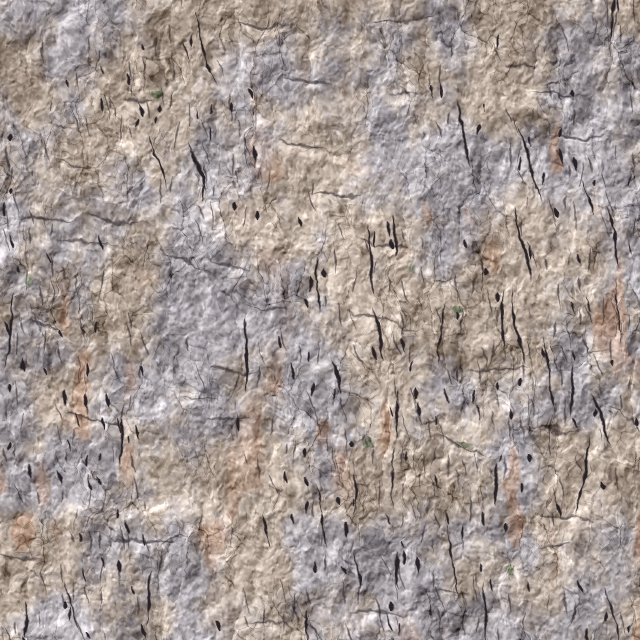
Give the GLSL for this texture, as a WebGL 2 fragment shader.

```glsl
#version 300 es
precision highp float;

uniform vec2 u_resolution;
out vec4 fragColor;

const vec3 ROCK = vec3(0.685, 0.645, 0.628);
const vec3 WARM = vec3(0.022, 0.002, -0.030);
const vec3 COOL = vec3(-0.035, -0.016, 0.020);
const vec3 CREVICE = vec3(0.14, 0.115, 0.135);
const vec3 RUST = vec3(0.70, 0.53, 0.43);
const vec3 MOSS = vec3(0.36, 0.42, 0.31);
const vec2 LIGHT_STEP = vec2(-0.0016, 0.0028);
const float RELIEF = 3.8;
const float GRAIN = 0.13;
const float FACET_CONTRAST = 0.10;

float hash(vec2 p) {
    vec3 q = fract(vec3(p.xyx) * 0.1031);
    q += dot(q, q.yzx + 33.33);
    return fract((q.x + q.y) * q.z);
}

vec2 hash2(vec2 p) {
    return vec2(hash(p), hash(p + 71.7));
}

float noise(vec2 p) {
    vec2 i = floor(p), f = fract(p);
    f = f * f * (3.0 - 2.0 * f);
    float low = mix(hash(i), hash(i + vec2(1, 0)), f.x);
    float high = mix(hash(i + vec2(0, 1)), hash(i + vec2(1, 1)), f.x);
    return mix(low, high, f.y);
}

float fbm(vec2 p) {
    float sum = 0.0, amp = 0.42;
    for (int i = 0; i < 5; i++) {
        sum += amp * noise(p);
        p = mat2(1.6, 1.2, -1.2, 1.6) * p + 13.7;
        amp *= 0.6;
    }
    return sum;
}

// Rock height: rough lumps plus tall ribs
float height(vec2 p) {
    float ribs = abs(noise(p * vec2(34.0, 11.0)) - 0.5);
    return fbm(p * vec2(15.0, 12.0)) + 0.35 * ribs;
}

// Tilted angular plates: x = tone, y = distance to the plate border
vec2 facets(vec2 p) {
    vec2 cell = floor(p);
    float nearest = 9.0, second = 9.0, tone = 0.0;
    for (int k = 0; k < 9; k++) {
        vec2 id = cell + vec2(k % 3 - 1, k / 3 - 1);
        vec2 r = p - id - hash2(id);
        float d = length(r);
        if (d < nearest) {
            second = nearest;
            nearest = d;
            tone = hash(id + 5.3) - 0.5 + dot(r, hash2(id + 9.1) - 0.5);
        } else second = min(second, d);
    }
    return vec2(tone, second - nearest);
}

// Clustered, tapered slits running along y; one candidate per grid cell
float slits(vec2 p, vec2 grid, float halfLength, float width, float density, float soft) {
    vec2 cell = floor(p * grid);
    float cover = 0.0;
    for (int k = 0; k < 9; k++) {
        vec2 id = cell + vec2(k % 3 - 1, k / 3 - 1);
        vec2 seed = id + grid * 3.0;
        vec2 centre = (id + 0.1 + 0.8 * hash2(seed)) / grid;
        vec2 d = p - centre;
        float cluster = smoothstep(0.28, 0.62, noise(centre * 7.0 + 4.0));
        float keep = step(hash(seed + 17.0), density * cluster);
        float reach = halfLength * mix(0.4, 1.0, hash(seed + 29.0));
        float along = d.y / reach;
        float slant = mix(-0.15, 0.38, hash(seed + 43.0));
        float breaks = 0.15 + 1.4 * noise(vec2(p.y * 75.0, hash(seed) * 90.0));
        float w = width * (1.0 - along * along) * breaks;
        float line = smoothstep(-soft, soft, w - abs(d.x + slant * d.y));
        cover = max(cover, keep * line * smoothstep(1.0, 0.8, abs(along)));
    }
    return cover;
}

void main() {
    float side = min(u_resolution.x, u_resolution.y);
    vec2 p = gl_FragCoord.xy / side;
    float soft = max(1.0 / side, 0.0012);
    vec2 warp = vec2(fbm(p * 22.0), fbm(p * 22.0 + 37.0)) - 0.5;
    vec2 q = p + 0.028 * warp;

    // Broad tone, plates, relief and grain
    vec2 plates = facets(q * vec2(25.0, 15.0));
    vec2 chips = facets(q * vec2(68.0, 46.0) + 20.0);
    float tone = 0.20 * (fbm(p * vec2(7.0, 6.0) + 8.0) - 0.5);
    tone += FACET_CONTRAST * (plates.x + 0.8 * chips.x);
    tone += RELIEF * (height(q) - height(q + LIGHT_STEP));
    tone += 0.07 * (noise(q * vec2(75.0, 10.0)) - 0.5);
    tone += GRAIN * (noise(p * 235.0) - 0.5) + 0.09 * (noise(p * vec2(130.0, 105.0)) - 0.5);

    // Mineral tints
    float tint = fbm(p * vec2(10.0, 8.0) + 51.0);
    vec3 color = ROCK + tone + mix(COOL, WARM, smoothstep(0.34, 0.60, tint));
    float rust = smoothstep(0.70, 0.84, noise(q * vec2(30.0, 12.0) + 63.0));
    color = mix(color, RUST + tone, 0.5 * rust * smoothstep(0.35, 0.7, noise(p * 6.0 + 90.0)));
    float moss = slits(q, vec2(6.0, 5.0), 0.013, 0.008, 0.35, 0.004);
    color = mix(color, MOSS + tone, 0.65 * moss);

    // Hairline joints between plates and chips
    float broken = smoothstep(0.42, 0.72, noise(p * vec2(28.0, 18.0) + 12.0));
    float joints = smoothstep(0.09, 0.0, plates.y) * broken;
    joints += 0.6 * smoothstep(0.13, 0.0, chips.y) * broken;
    color -= 0.17 * joints;

    // Ledges: pale lip below a shadowed gap
    vec2 ledgeGrid = vec2(11.0, 6.0);
    float lip = slits((q + vec2(0.0, 0.008)).yx, ledgeGrid, 0.065, 0.007, 0.6, 0.004);
    float gap = slits(q.yx, ledgeGrid, 0.060, 0.0022, 0.6, 0.002);
    color += 0.09 * lip;
    color = mix(color, CREVICE, 0.55 * gap);

    // Vertical crevices, pits and fine cracks
    vec2 c = p + 0.017 * warp;
    float deep = slits(c, vec2(15.0, 7.0), 0.068, 0.0023, 0.62, soft);
    float pits = slits(c, vec2(34.0, 22.0), 0.014, 0.0026, 0.32, soft);
    float fine = slits(c, vec2(46.0, 23.0), 0.024, 0.0013, 0.50, soft);
    color = mix(color, CREVICE, max(max(deep, pits) * 0.96, 0.6 * fine));

    fragColor = vec4(clamp(color, 0.0, 1.0), 1.0);
}
```
